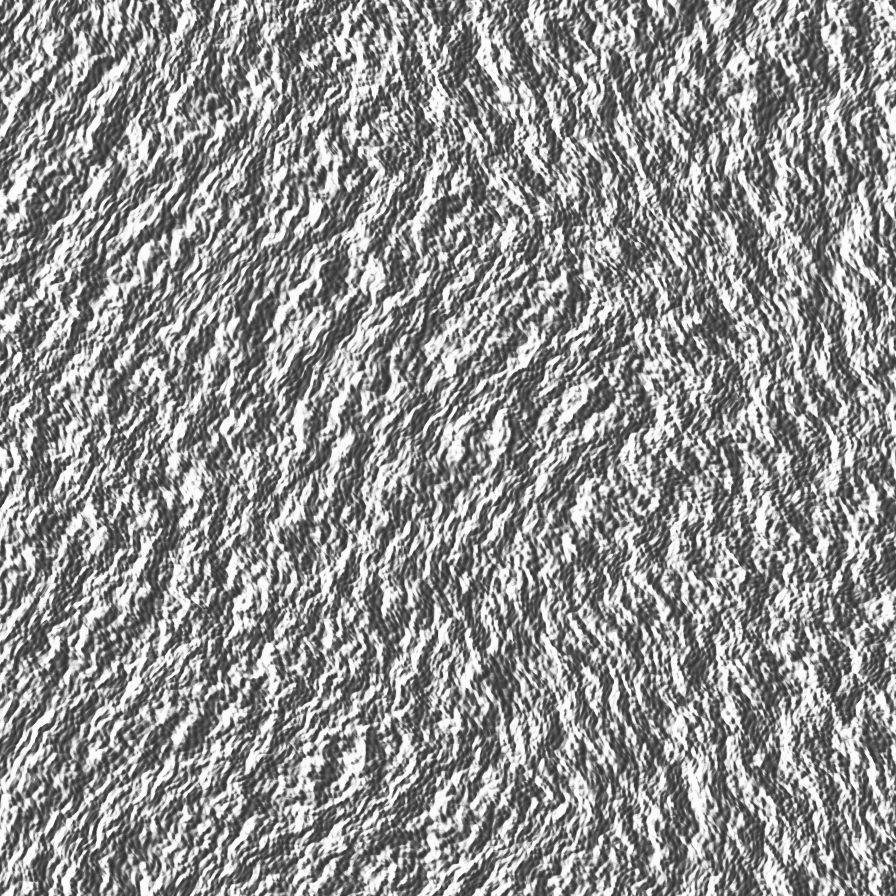
This texture is drawn by a Shadertoy shader. Its source:

```glsl
// Draws a rough, crumpled grey surface in side-lit relief, with broken creases and worm-like grit.

const vec2 TO_LIGHT = vec2(-0.95, 0.31);
const float SHADOW_GREY = 0.285;
const float LIT_GREY = 1.0;
const float LEFT_LEAN = 0.50;
const float RIGHT_LEAN = -0.42;

vec2 hash2(vec2 cell) {
    vec3 q = fract(cell.xyx * vec3(0.1031, 0.1030, 0.0973));
    q += dot(q, q.yzx + 33.33);
    return fract((q.xx + q.yz) * q.zy);
}

// Cellular noise: distances to the nearest and second nearest scattered points
vec2 cellular(vec2 p) {
    vec2 cell = floor(p);
    vec2 local = p - cell;
    vec2 nearest = vec2(4.0);
    for (int y = -1; y <= 1; y++) {
        for (int x = -1; x <= 1; x++) {
            vec2 neighbour = vec2(x, y);
            vec2 toPoint = neighbour + hash2(cell + neighbour) - local;
            float d = dot(toPoint, toPoint);
            nearest = vec2(min(nearest.x, d), min(nearest.y, max(nearest.x, d)));
        }
    }
    return sqrt(nearest);
}

// Coordinates whose cells are drawn out along a leaning axis
vec2 grainSpace(vec2 p, float lean, float frequency, float stretch) {
    vec2 axis = vec2(sin(lean), cos(lean));
    float across = dot(p, vec2(axis.y, -axis.x));
    float along = dot(p, axis);
    return frequency * vec2(across, along / stretch) + 70.0;
}

// Slope of rounded lumps towards the light, scaled to a spread of about one
float relief(vec2 p, float lean, float frequency, float stretch) {
    vec2 reach = TO_LIGHT * 0.27 / frequency;
    float litSide = cellular(grainSpace(p + reach, lean, frequency, stretch)).x;
    float farSide = cellular(grainSpace(p - reach, lean, frequency, stretch)).x;
    return 4.0 * (litSide - farSide);
}

// Height of a thin ridge along the cell borders
float ridge(vec2 p, float lean, float frequency, float stretch) {
    vec2 d = cellular(grainSpace(p, lean, frequency, stretch));
    return smoothstep(0.20, 0.0, d.y - d.x);
}

// Thin ridges, bright towards the light and dark behind
float rims(vec2 p, float lean, float frequency, float stretch) {
    vec2 reach = TO_LIGHT * 0.0035;
    return ridge(p - reach, lean, frequency, stretch)
         - ridge(p + reach, lean, frequency, stretch);
}

// Layered sines that bend the creases and roughen their edges
vec2 bend(vec2 p) {
    vec2 slow = sin(p.yx * vec2(11.0, 9.0) + p * vec2(5.0, 7.0) + vec2(0.6, 2.1));
    vec2 quick = sin(p.yx * vec2(47.0, 41.0) - p * vec2(23.0, 19.0) + vec2(1.7, 0.4));
    vec2 jagged = sin(p.yx * vec2(163.0, 139.0) + p * vec2(71.0, 97.0));
    return p + 0.013 * slow + 0.004 * quick + 0.0014 * jagged;
}

// Folds, rims and squiggles sharing one lean; squiggles fade in the shadows
float creases(vec2 p, float lean) {
    float folds = 0.45 * relief(p, lean * 0.7, 25.0, 1.8)
                + 0.48 * relief(p, lean * 1.3, 48.0, 1.7)
                + 0.80 * rims(p, lean, 19.0, 1.9);
    float roughness = mix(0.55, 1.15, smoothstep(-1.0, 0.2, folds));
    return folds + 0.66 * roughness * relief(p, lean, 96.0, 1.8);
}

void mainImage(out vec4 fragColor, in vec2 fragCoord) {
    vec2 uv = fragCoord / iResolution.y;
    vec2 p = bend(uv);

    // Creases lean right on the left side and left on the right side
    float border = 0.60 + 0.12 * sin(uv.y * 9.0 + 2.5) - 0.15 * (uv.y - 0.5);
    float side = smoothstep(-0.07, 0.07, uv.x - border);
    float slope = mix(creases(p, LEFT_LEAN), creases(p, RIGHT_LEAN), side);
    slope /= length(vec2(side, 1.0 - side));

    // Fine grit over the folds
    float grit = relief(p, 0.1, 172.0, 1.3);
    slope += 0.55 * grit;

    // Steep contrast curve with speckled shadows
    float lit = 1.0 / (1.0 + exp(0.75 - 2.6 * slope));
    float grey = mix(SHADOW_GREY, LIT_GREY, lit) + 0.045 * grit * (1.0 - lit);
    fragColor = vec4(vec3(clamp(grey, 0.2, 0.985)), 1.0);
}
```
